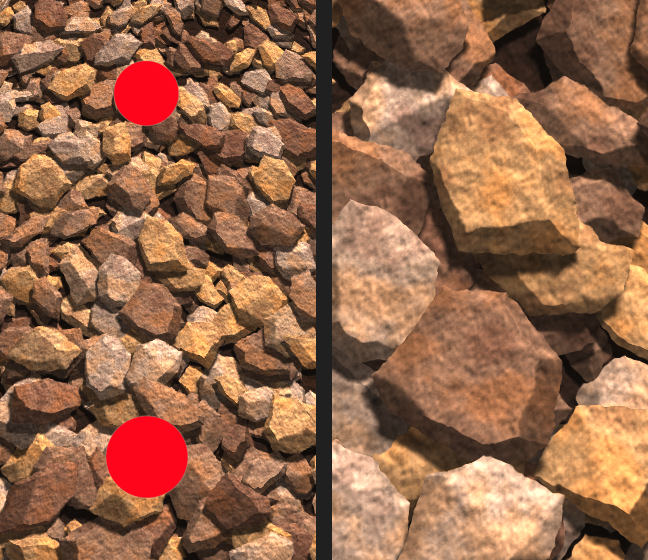
Left, the full canvas; right, a detail of the centre.
A WebGL 1 fragment shader for this texture:

```glsl
precision highp float;
uniform vec2 u_resolution;

const float TAU = 6.2831853;
const int LAYERS = 7;
const int FACETS = 7;
const float CELL_BACK = 0.13;
const float CELL_FRONT = 0.25;
const float PRESENCE = 0.68;
const float RECESSION = 0.3;
const float MAIN_TURN = 0.45;
const float TURN_SPREAD = 2.5;
const float SHADOW_REACH = 0.12;
const float SHADOW_LEVEL = 0.27;
const float AMBIENT = 0.40;
const float SUN = 0.84;
const float RELIEF = 1.05;
const float GRIT = 0.2;
const vec3 SUN_DIR = vec3(0.24, 0.72, 0.65);
const vec3 GAP = vec3(0.17, 0.115, 0.09);
const vec3 HAZE = vec3(0.025, 0.022, 0.02);
const vec3 RUST = vec3(0.55, 0.37, 0.28);
const vec3 BROWN = vec3(0.64, 0.46, 0.35);
const vec3 OCHRE = vec3(0.87, 0.63, 0.41);
const vec3 PALE = vec3(0.81, 0.65, 0.545);
const vec3 RED = vec3(1.0, 0.02, 0.11);
const vec3 UPPER_DISC = vec3(0.463, 1.477, 0.102);
const vec3 LOWER_DISC = vec3(0.465, 0.326, 0.129);

float hash(vec2 p) {
  vec3 q = fract(p.xyx * 0.1031);
  q += dot(q, q.yzx + 33.33);
  return fract((q.x + q.y) * q.z);
}

float noise(vec2 p) {
  vec2 i = floor(p), f = fract(p);
  f = f * f * (3.0 - 2.0 * f);
  return mix(mix(hash(i), hash(i + vec2(1, 0)), f.x),
             mix(hash(i + vec2(0, 1)), hash(i + vec2(1, 1)), f.x), f.y);
}

float fbm(vec2 p) {
  float sum = 0.0, amp = 0.5;
  for (int i = 0; i < 4; i++) {
    sum += amp * noise(p);
    p = mat2(1.6, 1.2, -1.2, 1.6) * p + 5.7;
    amp *= 0.58;
  }
  return sum;
}

// Convex faceted stone: x is the outline distance, yz the surface lean
vec3 stone(vec2 p, vec2 id) {
  vec2 lean = 0.8 * (vec2(hash(id + 3.1), hash(id + 8.4)) - 0.5);
  float height = 0.42 - dot(lean, p), outline = -1.0;
  for (int i = 0; i < FACETS; i++) {
    vec2 key = id + float(i) * vec2(2.7, 5.3);
    float a = (float(i) + 0.75 * hash(key)) * TAU / float(FACETS);
    vec2 n = vec2(cos(a), sin(a));
    float e = dot(p, n) - mix(0.68, 1.0, hash(key + 11.9));
    float steep = mix(0.6, 3.0, hash(key + 23.6));
    float side = -e * steep;
    lean = mix(lean, n * steep, smoothstep(-0.07, 0.07, height - side));
    height = min(height, side);
    outline = max(outline, e);
  }
  return vec3(outline, lean);
}

vec3 stoneColour(float pick) {
  vec3 c = mix(RUST, BROWN, smoothstep(0.05, 0.3, pick));
  c = mix(c, PALE, smoothstep(0.44, 0.6, pick));
  return mix(c, OCHRE, smoothstep(0.72, 0.82, pick));
}

vec3 drawDisc(vec3 colour, vec2 p, vec3 disc, float px) {
  float d = length(p - disc.xy) - disc.z;
  colour = mix(colour, PALE, 0.6 * smoothstep(px, -px, d - 0.002));
  return mix(colour, RED, smoothstep(px, -px, d));
}

void main() {
  vec2 p = gl_FragCoord.xy / u_resolution.x;
  float px = 0.8 / u_resolution.x;

  // Slope recedes upward, so stones shrink toward the top
  float scale = max(1.0 - RECESSION * p.y, 0.2);
  vec2 ground = vec2((p.x - 0.5) / scale, -log(scale) / RECESSION) + 9.0;
  vec2 rough = ground + 0.02 * (vec2(fbm(ground * 24.0), fbm(ground * 24.0 + 40.0)) - 0.5);

  vec3 albedo = GAP;
  float light = 1.0;
  vec2 grainAt = ground;

  // Paint stones from small and deep to large and near
  for (int layer = 0; layer < LAYERS; layer++) {
    float depth = float(layer);
    float cell = mix(CELL_BACK, CELL_FRONT, depth / float(LAYERS - 1));
    vec2 g = rough / cell + depth * vec2(17.37, 31.61);
    for (int row = 0; row < 3; row++) {
      for (int column = 0; column < 3; column++) {
        vec2 id = floor(g) + vec2(float(column) - 1.0, 1.0 - float(row));
        if (hash(id + 61.7) > PRESENCE) continue;
        vec2 centre = id + 0.5 + 0.7 * (vec2(hash(id + 1.3), hash(id + 7.9)) - 0.5);
        float turn = MAIN_TURN + TURN_SPREAD * (hash(id + 15.2) - 0.5);
        mat2 spin = mat2(cos(turn), sin(turn), -sin(turn), cos(turn));
        float size = mix(0.42, 0.66, hash(id + 19.5));
        vec2 axes = size * vec2(1.0, mix(0.45, 0.88, hash(id + 27.1)));
        vec2 away = g - centre;
        if (length(away) > 1.0) continue;

        vec2 towardSun = SHADOW_REACH * normalize(SUN_DIR.xy);
        float shade = stone(spin * (away + towardSun) / axes, id).x;
        light *= mix(1.0, SHADOW_LEVEL, smoothstep(0.06, -0.04, shade));
        light = max(light, SHADOW_LEVEL * 0.85);

        vec3 s = stone(spin * away / axes, id);
        float blur = px / (scale * cell * axes.y);
        float cover = smoothstep(blur, -blur, s.x);
        vec3 normal = normalize(vec3(s.yz * spin, 1.0));
        float lit = AMBIENT + SUN * max(dot(normal, SUN_DIR), 0.0);
        albedo = mix(albedo, stoneColour(hash(id + 44.8)), cover);
        light = mix(light, lit, cover);
        grainAt = mix(grainAt, ground + 3.0 * hash(id + 52.3), step(0.5, cover));
      }
    }
  }

  // Mineral stains, pitted relief and fine grit
  float stain = fbm(grainAt * 13.0);
  albedo = mix(albedo, albedo * vec3(1.07, 0.97, 0.84), smoothstep(0.45, 0.75, stain));
  albedo = mix(albedo, albedo * vec3(0.84, 0.79, 0.78), smoothstep(0.5, 0.25, stain));
  float relief = fbm(grainAt * 48.0) - fbm(grainAt * 48.0 + 0.45 * SUN_DIR.xy);
  float grit = noise(grainAt * 190.0) - 0.5;
  vec3 colour = HAZE + albedo * light * (1.0 + RELIEF * relief + GRIT * grit);

  colour = drawDisc(colour, p, UPPER_DISC, px);
  colour = drawDisc(colour, p, LOWER_DISC, px);
  gl_FragColor = vec4(clamp(colour, 0.0, 1.0), 1.0);
}
```
